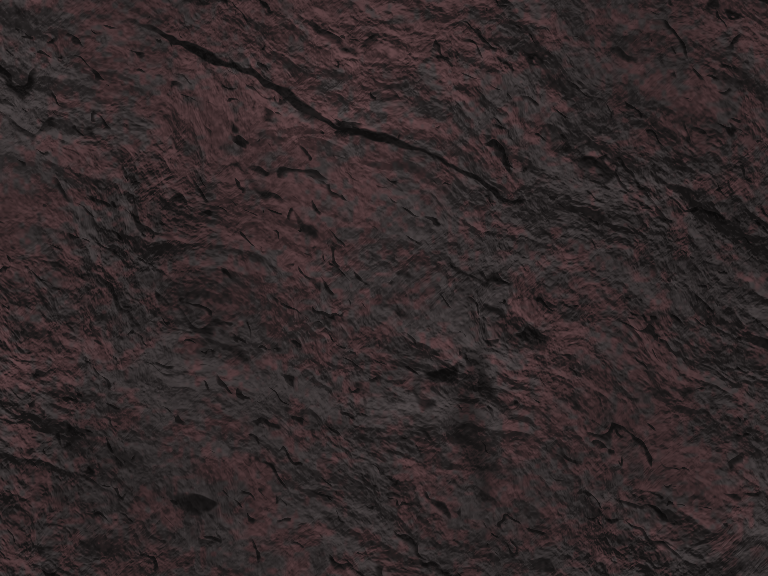
Reproduce this texture procedurally as a WebGL 1 fragment shader.

```glsl
precision highp float;
// Dark weathered rock face: rough grey stone flecked with rusty red stains.
// Cellular and ridged noise form a height field that is lit from above;
// small broken ledges, one long crack and soft hollows darken the stone.
uniform vec2 u_resolution;

const vec3 GREY_STONE = vec3(0.182, 0.165, 0.166);
const vec3 RED_STONE = vec3(0.230, 0.165, 0.168);
const vec2 LIGHT_DIR = vec2(0.3, 0.95);

vec2 hash2(vec2 cell) {
  vec3 h = fract(cell.xyx * vec3(0.1031, 0.1030, 0.0973));
  h += dot(h, h.yzx + 33.33);
  return fract((h.xx + h.yz) * h.zy);
}

float noise(vec2 p) {
  vec2 i = floor(p), f = fract(p);
  f = f * f * (3.0 - 2.0 * f);
  float low = mix(hash2(i).x, hash2(i + vec2(1.0, 0.0)).x, f.x);
  float high = mix(hash2(i + vec2(0.0, 1.0)).x, hash2(i + 1.0).x, f.x);
  return mix(low, high, f.y);
}

// Distance to the nearest scattered point
float cellular(vec2 p) {
  vec2 i = floor(p), f = fract(p);
  float nearest = 4.0;
  for (int y = -1; y <= 1; y++) {
    for (int x = -1; x <= 1; x++) {
      vec2 cell = vec2(float(x), float(y));
      vec2 offset = cell + hash2(i + cell) - f;
      nearest = min(nearest, dot(offset, offset));
    }
  }
  return sqrt(nearest);
}

// Shears the plane so the layers fall to the right, steeper on the right side
vec2 strata(vec2 p) {
  float bend = p.x - 0.85;
  float steepen = 0.5 * (bend + sqrt(bend * bend + 0.02));
  return vec2(p.x, p.y + 0.2 * p.x + 0.35 * steepen);
}

vec2 warp(vec2 p, float scale, float amount) {
  vec2 q = p * scale;
  return p + amount * (vec2(noise(q + 7.3), noise(q + 41.7)) - 0.5);
}

// Large shapes follow the strata, small ones have no direction
float rockHeight(vec2 p) {
  vec2 bent = warp(warp(p, 6.0, 0.06), 32.0, 0.012);
  vec2 layered = strata(bent) * vec2(0.55, 1.0);
  vec2 even = mat2(0.8, 0.6, -0.6, 0.8) * bent;
  float height = 0.0;
  float amplitude = 0.15;
  float frequency = 6.0;
  for (int octave = 0; octave < 6; octave++) {
    float level = float(octave);
    vec2 q = mix(layered, even, min(level / 4.0, 1.0)) * frequency + 11.9 * level;
    float ridge = 1.0 - abs(2.0 * noise(q * 1.1 + 3.7) - 1.0);
    height += amplitude * (0.5 * ridge - 0.45 * cellular(q));
    frequency *= 2.03;
    amplitude *= 0.53;
  }
  return height;
}

// Gentle slopes stay calm, steep ones stand out
float relief(vec2 p, float reach) {
  float slope = (rockHeight(p) - rockHeight(p + LIGHT_DIR * reach)) / reach;
  slope *= slope < 0.0 ? 1.2 : 0.9;
  return slope * (0.6 + 0.4 * abs(slope)) / (1.0 + 0.25 * slope * slope);
}

// Short overhangs: a crisp lip above, with the shadow fading out below it
float ledges(vec2 p, float scale) {
  vec2 q = strata(p) * scale;
  float level = fract(q.y * 7.0 + 1.3 * noise(q * vec2(6.0, 5.0)) + 0.5 * noise(q * 19.0));
  float presence = smoothstep(0.58, 0.82, noise(q * vec2(8.0, 14.0) + 23.0));
  presence *= smoothstep(0.25, 0.55, noise(q * 27.0 + 9.0));
  float depth = 0.05 + 0.28 * presence;
  float shade = smoothstep(1.0 - depth, 1.0 - 0.35 * depth, level);
  return presence * shade * (1.0 - smoothstep(0.96, 1.0, level));
}

// Tapered stroke: "across" is the distance from its centre line
float fissure(float along, float across, float start, float end, float width, float blur) {
  float t = clamp((along - start) / (end - start), 0.0, 1.0);
  float halfWidth = width * sqrt(4.0 * t * (1.0 - t));
  float fade = smoothstep(0.0, 0.12, t) * (1.0 - smoothstep(0.88, 1.0, t));
  return fade * (1.0 - smoothstep(halfWidth - blur, halfWidth + blur, abs(across)));
}

float blob(vec2 p, vec2 centre, vec2 radius) {
  vec2 d = (p - centre) / radius;
  return exp(-dot(d, d));
}

void main() {
  vec2 p = gl_FragCoord.xy / u_resolution.y;
  vec2 rough = warp(warp(p, 14.0, 0.025), 55.0, 0.009);

  // Light: relief in calm and rugged areas, broad unevenness and fine grain
  float rugged = 0.11 + 0.22 * noise(p * 4.5 + 17.0);
  float light = 1.02 + rugged * relief(p, 0.0028);
  light += 0.30 * (noise(rough * 3.5 + 31.0) - 0.5) + 0.28 * (noise(p * 175.0) - 0.5);
  light += 0.10 * blob(p, vec2(0.6, 0.78), vec2(0.35, 0.15));
  light += 0.20 * blob(rough, vec2(0.71, 0.29), vec2(0.06, 0.025));
  light -= 0.18 * blob(p, vec2(0.12, 0.2), vec2(0.16, 0.12));
  light -= 0.20 * blob(rough, vec2(1.18, 0.58), vec2(0.2, 0.1));

  // Shadows: ledges, the long crack and the groove beside the boulder
  float shadow = 0.0;
  float scale = 1.2;
  for (int layer = 0; layer < 3; layer++) {
    shadow = max(shadow, 0.55 * ledges(rough + 3.0 * scale, scale));
    scale *= 1.8;
  }
  float crackY = 0.965 - 0.47 * (rough.x - 0.226) + 0.007 * sin(rough.x * 19.0);
  float crackWidth = 0.001 + 0.010 * noise(p * 15.0);
  float crack = fissure(p.x, rough.y - crackY, 0.2, 0.94, crackWidth, 0.002);
  float grooveX = 0.83 + 0.02 * sin(rough.y * 17.0);
  float groove = fissure(p.y, rough.x - grooveX, 0.1, 0.42, 0.02, 0.018);
  shadow = max(shadow, max(0.6 * crack, 0.35 * groove));
  light = max(light, 0.45) * (1.0 - shadow);

  // Stains: faint broad patches of small flecks, fading out in the dark
  float stain = 0.3 * noise(rough * 5.0 + 2.0) + 0.35 * noise(rough * 27.0) + 0.35 * noise(p * 105.0);
  stain += 0.12 * blob(p, vec2(0.55, 0.82), vec2(0.4, 0.17));
  float redness = smoothstep(0.38, 0.62, stain) * smoothstep(0.45, 0.95, light);
  gl_FragColor = vec4(mix(GREY_STONE, RED_STONE, redness) * light, 1.0);
}
```
